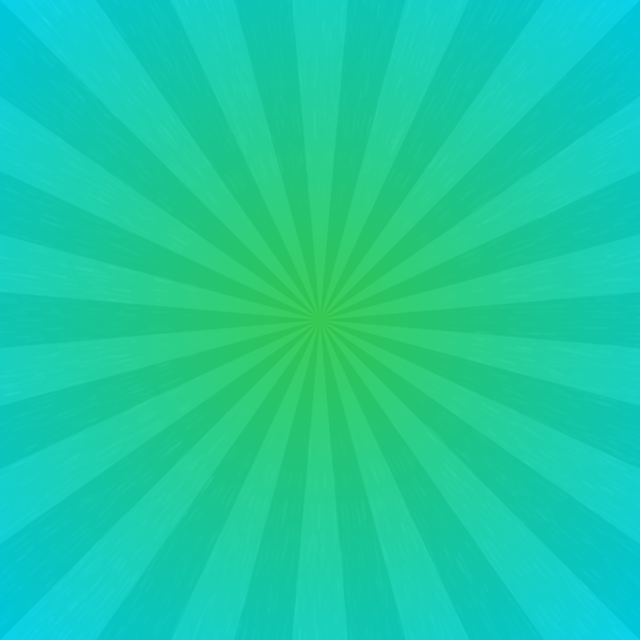
This background is drawn by a Shadertoy shader. Its source:

```glsl
// Sunburst of eighteen soft rays on a radial gradient from green to cyan.
// Rays come from a periodic angular distance; faint radial brush dashes are
// scattered over hashed polar cells in several layers.

const float TAU = 6.2831853;
const float RAY_COUNT = 18.0;
const vec3 CENTER_COLOR = vec3(0.215, 0.787, 0.325);
const vec3 CORNER_COLOR = vec3(0.015, 0.797, 0.890);
const vec3 RAY_TINT = vec3(0.021, 0.021, 0.024);
const int DASH_LAYERS = 5;

float hash(vec3 p) {
    p = fract(p * vec3(0.1031, 0.1030, 0.0973));
    p += dot(p, p.yzx + 33.33);
    return fract((p.x + p.y) * p.z);
}

// Signed distance to the nearest ray edge, positive inside a bright ray.
float rayDistance(float radius, float angle) {
    float wave = cos(RAY_COUNT * (angle - 0.25 * TAU));
    return radius * asin(clamp(wave, -1.0, 1.0)) / RAY_COUNT;
}

// One layer of short radial strokes with random place, length and strength.
float dashLayer(float radius, float angle, float seed, float pixel) {
    float cellLength = 0.042 + 0.006 * seed;
    float cellWidth = 0.009;
    float along = radius / cellLength + hash(vec3(seed, 7.0, 3.0));
    float ring = floor(along);
    float ringRadius = max((ring + 0.5) * cellLength, cellLength);
    float cells = floor(TAU * ringRadius / cellWidth);
    float across = fract(angle / TAU) * cells;
    vec3 id = vec3(ring, floor(across), seed * 17.0 + 1.0);

    float present = step(0.45, hash(id));
    float strength = mix(-0.3, 1.0, hash(id + 11.3));
    float middle = mix(0.3, 0.7, hash(id + 23.7));
    float halfLength = mix(0.15, 0.45, hash(id + 41.9)) * cellLength;
    float arcCell = TAU * radius / cells;
    float sideways = abs(fract(across) - middle) * arcCell;
    float lengthwise = abs(fract(along) - 0.5) * cellLength;

    float body = 1.0 - smoothstep(0.0008, 0.0016 + pixel, sideways);
    float ends = 1.0 - smoothstep(halfLength - 0.004, halfLength, lengthwise);
    return present * strength * body * ends;
}

void mainImage(out vec4 fragColor, in vec2 fragCoord) {
    float pixel = 1.0 / iResolution.y;
    vec2 p = (fragCoord - 0.5 * iResolution.xy) * pixel;
    float radius = length(p);
    float angle = atan(p.y, p.x + 1e-6);

    // Radial gradient, cyan at the corners
    float spread = clamp(radius / 0.7071, 0.0, 1.0);
    vec3 color = mix(CENTER_COLOR, CORNER_COLOR, spread);

    // Alternating light and dark rays
    float edge = rayDistance(radius, angle);
    float ray = clamp(0.5 + edge / (1.6 * pixel), 0.0, 1.0);
    color += RAY_TINT * (2.0 * ray - 1.0);

    // Brush dashes, fading out toward the centre
    float dashes = 0.0;
    for (int i = 0; i < DASH_LAYERS; i++) {
        dashes += dashLayer(radius, angle, float(i), pixel);
    }
    float fade = smoothstep(0.08, 0.32, radius);
    color += vec3(0.014, 0.010, 0.013) * dashes * fade;

    fragColor = vec4(clamp(color, 0.0, 1.0), 1.0);
}
```
